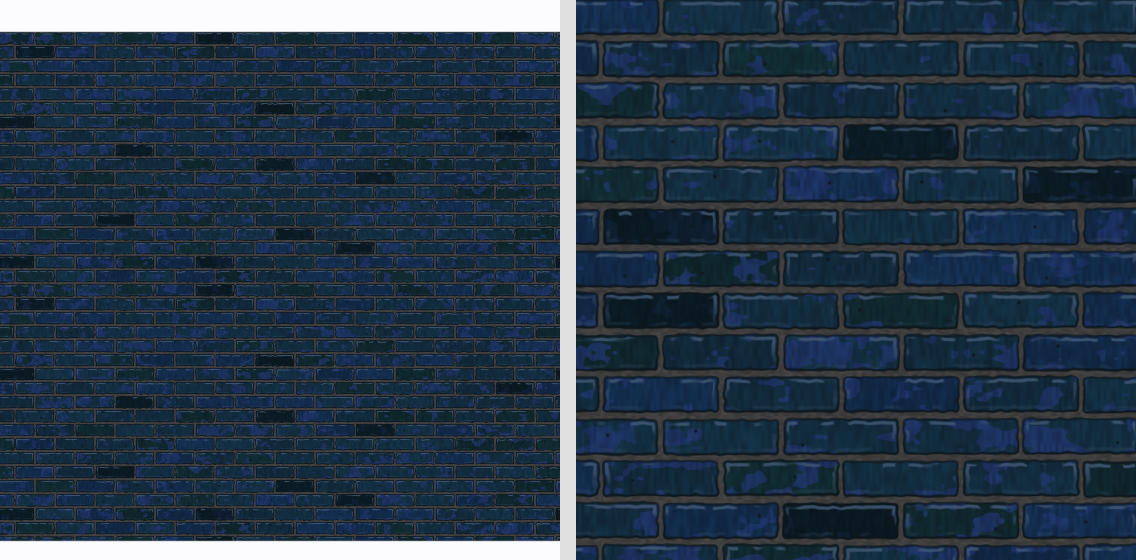
Left, the full canvas; right, a detail of the centre.
Write a WebGL 1 fragment shader that draws this texture.

```glsl
precision highp float;
// Dark blue running-bond brick wall between two plain white bands.
// Each brick is a wobbly rounded box; its wrapped grid index seeds the tone,
// glaze patches, chipped rim and grain, so the wall tiles without a seam.

uniform vec2 u_resolution;

const vec2 GRID = vec2(14.0, 40.0);         // bricks across, courses up
const float VARIATION_ROWS = 18.0;          // courses before the tones recur
const vec2 GRID_SHIFT = vec2(0.375, 0.23);  // phase of the joints
const vec2 JOINT = vec2(0.065, 0.085);      // half joint, in course heights
const float CORNER = 0.09;
const float WOBBLE = 0.05;
const float JITTER = 0.03;                  // uneven placing of bricks
const float BAND_BOTTOM = 0.034;            // wall starts here
const float BAND_TOP = 0.943;               // wall ends here

const vec3 WHITE = vec3(0.99, 0.99, 1.00);
const vec3 MORTAR = vec3(0.245, 0.24, 0.238);
const vec3 BRICK = vec3(0.07, 0.17, 0.24);
const vec3 BRICK_BLUE = vec3(0.07, 0.165, 0.285);
const vec3 BRICK_GREEN = vec3(0.06, 0.155, 0.18);
const vec3 BRICK_DARK = vec3(0.04, 0.10, 0.135);
const vec3 GLAZE = vec3(0.115, 0.195, 0.39);
const vec3 RIM = vec3(0.25, 0.34, 0.45);
const vec3 SHADOW = vec3(0.045, 0.08, 0.10);

float hash(vec2 p) {
    vec3 q = fract(vec3(p.xyx) * 0.1031);
    q += dot(q, q.yzx + 33.33);
    return fract((q.x + q.y) * q.z);
}

float noise(vec2 p) {
    vec2 i = floor(p);
    vec2 f = fract(p);
    f = f * f * (3.0 - 2.0 * f);
    return mix(mix(hash(i), hash(i + vec2(1.0, 0.0)), f.x),
               mix(hash(i + vec2(0.0, 1.0)), hash(i + 1.0), f.x), f.y);
}

float roundedBox(vec2 p, vec2 halfSize, float radius) {
    vec2 q = abs(p) - halfSize + radius;
    return length(max(q, 0.0)) + min(max(q.x, q.y), 0.0) - radius;
}

vec3 brickTone(vec2 id) {
    float pick = hash(id + 3.7);
    vec3 tone = mix(BRICK, BRICK_BLUE, step(0.55, pick));
    tone = mix(tone, BRICK_GREEN, step(0.80, pick));
    tone = mix(tone, BRICK_DARK, step(0.92, pick));
    return tone * (0.92 + 0.16 * hash(id + 9.1));
}

vec3 wall(vec2 uv, float pixel) {
    // Brick cell: wrapped index and centred position in course heights
    vec2 cell = uv * GRID;
    cell.y += GRID_SHIFT.y;
    float row = floor(cell.y);
    cell.x -= GRID_SHIFT.x + 0.5 * mod(row, 2.0);
    vec2 id = vec2(mod(floor(cell.x), GRID.x), mod(row, VARIATION_ROWS));
    vec2 p = (fract(cell) - 0.5) * vec2(GRID.y / GRID.x, 1.0);
    vec2 seed = floor(vec2(hash(id + 21.3), hash(id + 47.9)) * 400.0);

    // Outline with slight misplacement and worn edges
    vec2 halfSize = vec2(0.5 * GRID.y / GRID.x, 0.5) - JOINT;
    vec2 nudge = (vec2(hash(id + 5.3), hash(id + 8.8)) - 0.5) * JITTER;
    float d = roundedBox(p - nudge, halfSize, CORNER);
    d += (noise(p * 6.0 + seed) - 0.5) * WOBBLE;

    // Mortar
    float grit = noise(p * vec2(9.0, 13.0) + seed + 70.0);
    vec3 mortar = MORTAR * (0.86 + 0.28 * grit);

    // Face: glaze patches, vertical streaks and one pit on some bricks
    vec3 face = brickTone(id);
    float patches = 0.7 * noise(p * vec2(1.6, 2.3) + seed + 13.0)
                  + 0.3 * noise(p * vec2(6.0, 7.0) + seed + 31.0);
    float cover = 0.73 - 0.22 * hash(id + 60.2);
    float darkBrick = step(0.92, hash(id + 3.7));
    float glaze = smoothstep(cover, cover + 0.06, patches) * (1.0 - 0.75 * darkBrick);
    face = mix(face, GLAZE, 0.85 * glaze);
    face *= 0.86 + 0.28 * noise(p * vec2(14.0, 3.5) + seed + 90.0);
    vec2 pit = (vec2(hash(id + 71.0), hash(id + 83.0)) - 0.5) * vec2(2.0, 0.5);
    float pitMask = 1.0 - smoothstep(0.03, 0.03 + pixel, length(p - pit));
    face = mix(face, SHADOW, 0.7 * pitMask * step(0.65, hash(id + 94.0)));

    // Chipped pale rim, strongest on top, and a dark contour below it
    float upper = smoothstep(-0.35, 0.35, p.y);
    float chips = smoothstep(0.40, 0.65, noise(p * vec2(3.5, 4.0) + seed + 50.0));
    float rim = 1.0 - smoothstep(0.015, 0.065, abs(d + 0.095));
    face = mix(face, RIM, rim * chips * mix(0.2, 0.85, upper));
    float contour = smoothstep(-0.07, 0.0, d);
    face = mix(face, SHADOW, contour * mix(0.95, 0.6, upper));

    mortar = mix(SHADOW, mortar, smoothstep(0.0, 0.04, d) * 0.7 + 0.3);
    return mix(face, mortar, smoothstep(-0.5 * pixel, 0.5 * pixel, d));
}

void main() {
    vec2 uv = gl_FragCoord.xy / u_resolution;
    float pixel = 1.0 / u_resolution.y;
    float inWall = smoothstep(BAND_BOTTOM - pixel, BAND_BOTTOM + pixel, uv.y)
                 * (1.0 - smoothstep(BAND_TOP - pixel, BAND_TOP + pixel, uv.y));
    gl_FragColor = vec4(mix(WHITE, wall(uv, pixel * GRID.y), inWall), 1.0);
}
```
